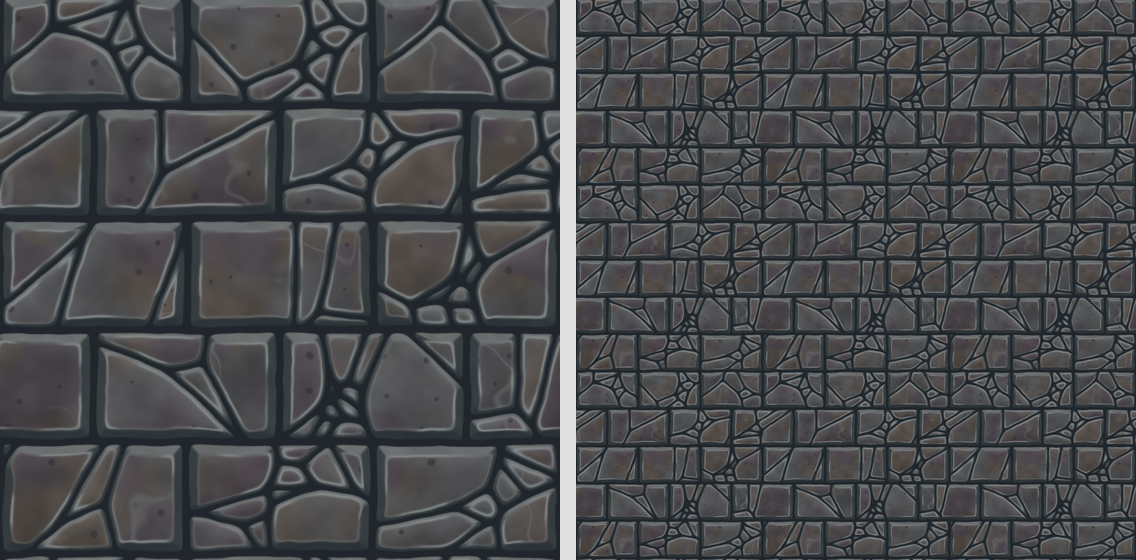
Left, the tile; right, the same tile 3 across and 3 down.
This texture is drawn by a Shadertoy shader. Its source:

```glsl
const vec2 BRICKS = vec2(3.0, 5.0);      // repeats across and down
const float ROW_SHIFT = 0.0104;          // height of the lowest joint
const float JOINT = 0.0065, CRACK = 0.0036;            // half widths of gaps
const float BRICK_BEVEL = 0.017, CRACK_BEVEL = 0.0062;
const float RIM_WIDTH = 0.0027;
const float CORNER_SHARPNESS = 240.0;
const float WOBBLE = 0.009;
const int MAX_PEBBLES = 9;
const vec3 MORTAR = vec3(0.125, 0.150, 0.170);
const vec3 SHADE  = vec3(0.175, 0.205, 0.220);
const vec3 SIDE   = vec3(0.215, 0.245, 0.255);
const vec3 TOP    = vec3(0.415, 0.430, 0.430);
const vec3 RIM    = vec3(0.530, 0.550, 0.555);
const vec3 STONE  = vec3(0.295, 0.298, 0.305);
const vec3 BROWN  = vec3(0.315, 0.290, 0.272);
const vec3 PURPLE = vec3(0.280, 0.255, 0.290);

float hash(vec2 p) {
    vec3 q = fract(p.xyx * 0.1031);
    q += dot(q, q.yzx + 33.33);
    return fract((q.x + q.y) * q.z);
}

float rnd(float brick, float key) {
    return hash(vec2(brick * 17.3 + 3.0, key * 5.7 + 1.0));
}

// Value noise that wraps over the unit square
float noise(vec2 uv, float freq, float key) {
    vec2 p = uv * freq, i = floor(p), f = p - i;
    f = f * f * (3.0 - 2.0 * f);
    vec2 a = mod(i, freq) + key, b = mod(i + 1.0, freq) + key;
    return mix(mix(hash(a), hash(vec2(b.x, a.y)), f.x),
               mix(hash(vec2(a.x, b.y)), hash(b), f.x), f.y);
}

float fbm(vec2 uv, float freq, float key) {
    return 0.55 * noise(uv, freq, key) + 0.3 * noise(uv, freq * 2.0, key + 7.0)
         + 0.15 * noise(uv, freq * 4.0, key + 19.0);
}

// Fragment centre (xy) and weight (z): two slabs, a corner chip, then pebbles
vec3 fragmentSeed(float brick, int i, int pebbles) {
    float slope = (rnd(brick, 1.0) - 0.5) * 1.7;
    float middle = (rnd(brick, 2.0) - 0.5) * 0.15;
    vec2 across = normalize(vec2(1.0, -slope));
    float key = float(i) * 3.0 + 10.0;
    vec2 jitter = vec2(rnd(brick, key), rnd(brick, key + 1.0)) - 0.5;
    if (i < 2) return vec3(vec2(middle, 0.0) + across * (i == 0 ? -0.105 : 0.105) + jitter * 0.03, 0.0052);
    if (i == 2) return vec3(sign(jitter) * vec2(0.145, 0.085) + jitter * 0.03, 0.0012);
    float along = (float(i - 3) + 0.5 + jitter.y * 0.7) / float(pebbles);
    float span = mix(0.11, 0.19, rnd(brick, 3.0));
    float y = (rnd(brick, 4.0) < 0.5 ? -1.0 : 1.0) * (0.095 - span * along);
    return vec3(middle + slope * y + jitter.x * 0.085, y, 0.0);
}

// Adds one edge to a soft minimum of distances, normals and bevel widths
void addEdge(inout vec4 sum, float d, vec2 normal, float bevel) {
    sum += exp(-CORNER_SHARPNESS * d) * vec4(normal, bevel, 1.0);
}

// Scattered shallow pits
float pits(vec2 uv) {
    const float CELLS = 15.0;
    vec2 cell = floor(uv * CELLS), f = fract(uv * CELLS) - 0.5;
    vec2 id = mod(cell, CELLS);
    vec2 offset = vec2(hash(id + 41.0), hash(id + 73.0)) - 0.5;
    float radius = mix(0.06, 0.14, hash(id + 97.0));
    float d = length(f - offset * 0.6);
    return step(hash(id + 131.0), 0.42) * (1.0 - smoothstep(radius * 0.5, radius, d));
}

void mainImage(out vec4 fragColor, in vec2 fragCoord) {
    vec2 uv = fragCoord / iResolution.xy;
    float pixel = 1.0 / min(iResolution.x, iResolution.y);
    vec2 warp = vec2(fbm(uv, 14.0, 3.0), fbm(uv, 14.0, 51.0)) - 0.5;

    // Running bond layout
    vec2 g = (uv + warp * WOBBLE - vec2(0.0, ROW_SHIFT)) * BRICKS;
    float row = mod(floor(g.y), BRICKS.y);
    g.x -= 0.5 * mod(row, 2.0);
    float brick = mod(floor(g.x), BRICKS.x) + row * BRICKS.x;
    vec2 halfSize = 0.5 / BRICKS, q = (fract(g) - 0.5) / BRICKS;

    // Owning fragment
    int pebbles = int(rnd(brick, 5.0) * float(MAX_PEBBLES + 1));
    int count = 3 + pebbles, owner = 0;
    float best = 1e3;
    vec3 own = vec3(0.0);
    for (int i = 0; i < count; i++) {
        vec3 s = fragmentSeed(brick, i, pebbles);
        float power = dot(q - s.xy, q - s.xy) - s.z;
        if (power < best) { best = power; own = s; owner = i; }
    }

    // Edges against neighbouring fragments and the four brick sides
    vec4 sum = vec4(0.0);
    for (int i = 0; i < count; i++) {
        if (i == owner) continue;
        vec3 s = fragmentSeed(brick, i, pebbles);
        vec2 gap = s.xy - own.xy;
        float len = max(length(gap), 0.001);
        float d = (dot(q - s.xy, q - s.xy) - s.z - best) / (2.0 * len);
        addEdge(sum, d - CRACK, gap / len, CRACK_BEVEL);
    }
    for (int i = 0; i < 4; i++) {
        vec2 dir = (i < 2 ? vec2(1.0, 0.0) : vec2(0.0, 1.0)) * (i % 2 == 0 ? 1.0 : -1.0);
        float bevel = owner < 3 ? BRICK_BEVEL : CRACK_BEVEL;
        addEdge(sum, dot(halfSize, abs(dir)) - dot(q, dir) - JOINT, dir, bevel);
    }
    float d = -log(sum.w) / CORNER_SHARPNESS;
    vec2 normal = sum.xy / sum.w;
    float bevel = sum.z / sum.w;

    // Mottled face with pits and pale hairlines
    float tone = rnd(brick, float(owner) + 60.0) - 0.5;
    vec3 face = mix(STONE, BROWN, smoothstep(0.35, 0.65, fbm(uv, 7.0, 11.0)));
    face = mix(face, PURPLE, 0.7 * smoothstep(0.55, 0.78, noise(uv, 13.0, 29.0)));
    face *= 1.0 + 0.12 * tone + 0.3 * (fbm(uv, 20.0, 37.0) - 0.5);
    face += (0.035 + 0.06 * normal.y) * exp(-d / 0.022);
    face = mix(face, PURPLE * 0.72, 0.6 * pits(uv + warp * 0.012));
    float vein = 1.0 - smoothstep(0.0, 0.022, abs(fbm(uv, 6.0, 83.0) - 0.5));
    face = mix(face, TOP, 0.5 * vein * smoothstep(0.45, 0.7, noise(uv, 9.0, 67.0)));

    // Chiselled bevel, worn rim and mortar
    vec3 slant = mix(SHADE, SIDE, smoothstep(-0.9, 0.1, normal.y));
    slant = mix(slant, TOP, smoothstep(0.2, 0.8, normal.y));
    slant *= 0.9 + 0.2 * fbm(uv, 24.0, 101.0);
    vec3 color = mix(slant, face, smoothstep(bevel * 0.75, bevel, d));
    float rim = exp(-pow((d - bevel) / RIM_WIDTH, 2.0));
    float wear = smoothstep(0.25, 0.7, noise(uv, 22.0, 113.0));
    color = mix(color, RIM, rim * mix(0.2, 0.85, wear));
    float soft = max(0.0015, pixel);
    color = mix(MORTAR, color, smoothstep(-soft, soft, d));
    fragColor = vec4(color, 1.0);
}
```
